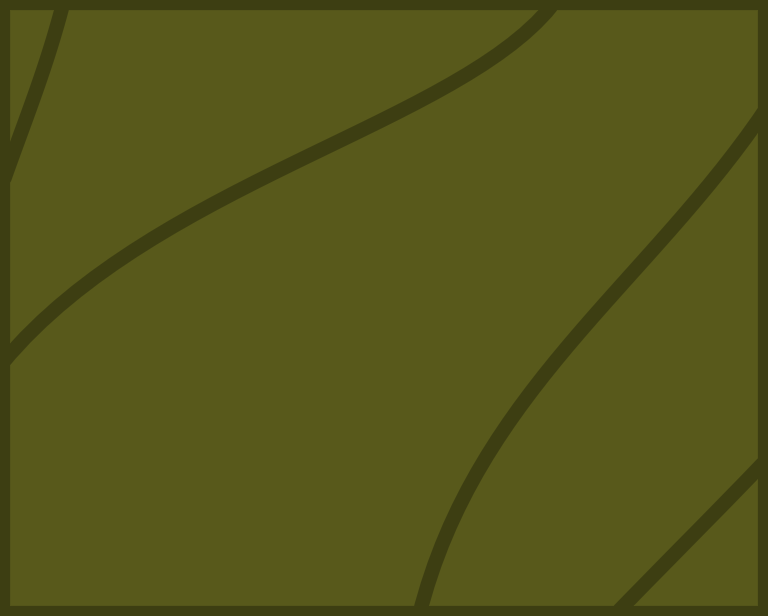
Reproduce this background procedurally as a WebGL 1 fragment shader.

```glsl
precision highp float;

uniform vec2 u_resolution;

vec2 bezier(vec2 a, vec2 b, vec2 c, vec2 d, float t) {
  float s = 1.0 - t;
  return s * s * s * a + 3.0 * s * s * t * b + 3.0 * s * t * t * c + t * t * t * d;
}

float segmentDistance(vec2 p, vec2 a, vec2 b) {
  vec2 ab = b - a;
  float along = clamp(dot(p - a, ab) / dot(ab, ab), 0.0, 1.0);
  return length(p - a - ab * along);
}

// Distance to a cubic curve, run slightly past both ends to tuck under the frame
float curveDistance(vec2 p, vec2 a, vec2 b, vec2 c, vec2 d) {
  float nearest = 10.0;
  vec2 previous = bezier(a, b, c, d, -0.1);
  for (int i = 1; i <= 36; i++) {
    vec2 next = bezier(a, b, c, d, -0.1 + 1.2 * float(i) / 36.0);
    nearest = min(nearest, segmentDistance(p, previous, next));
    previous = next;
  }
  return nearest;
}

void main() {
  // One unit is the canvas width
  float pixel = 1.0 / u_resolution.x;
  vec2 p = gl_FragCoord.xy * pixel;
  vec2 size = u_resolution * pixel;

  // Sweeping strokes, from upper left to lower right
  float stroke = curveDistance(p, vec2(0.0794, 0.787), vec2(0.06, 0.715),
                               vec2(0.0365, 0.655), vec2(0.013, 0.59));
  stroke = min(stroke, curveDistance(p, vec2(0.712, 0.787), vec2(0.583, 0.64),
                                     vec2(0.208, 0.563), vec2(0.013, 0.341)));
  stroke = min(stroke, curveDistance(p, vec2(0.549, 0.0137), vec2(0.6237, 0.2885),
                                     vec2(0.836, 0.429), vec2(0.987, 0.6452)));
  stroke = min(stroke, curveDistance(p, vec2(0.8125, 0.0137), vec2(0.872, 0.0749),
                                     vec2(0.932, 0.1348), vec2(0.987, 0.192)));

  // Thin frame around the canvas
  vec2 toEdge = min(p, size - p);
  float frame = min(toEdge.x, toEdge.y) - 0.0132;

  float shape = min(stroke - 0.0094, frame);
  float ink = 1.0 - smoothstep(-0.7 * pixel, 0.7 * pixel, shape);

  vec3 olive = vec3(0.345, 0.35, 0.106);
  vec3 darkOlive = vec3(0.239, 0.243, 0.07);
  gl_FragColor = vec4(mix(olive, darkOlive, ink), 1.0);
}
```
